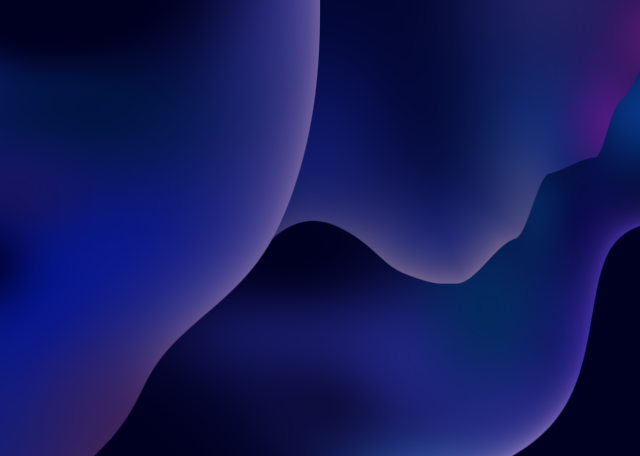
This background is drawn by a WebGL 2 fragment shader. Its source:

```glsl
#version 300 es
precision highp float;

uniform vec2 u_resolution;
out vec4 fragColor;

#define SEGMENTS 48
#define LEFT_GLOW_WIDTH 0.065
#define RIDGE_GLOW_WIDTH 0.06
#define CLIFF_GLOW_WIDTH 0.035
#define NIGHT vec3(0.0, 0.003, 0.125)
#define INDIGO vec3(0.13, 0.145, 0.51)
#define TEAL vec3(0.015, 0.16, 0.37)
#define LILAC vec3(0.47, 0.40, 0.63)
#define DUSTY vec3(0.45, 0.39, 0.56)
#define VIOLET vec3(0.30, 0.20, 0.68)

// Outline of the left fold: x for a height y
float leftEdge(float y) {
    float d = max(1.0 - y, 0.0);
    float bulge = (d - 0.775) / 0.14;
    return 0.702 - 0.49 * pow(d, 2.43) - 0.077 * exp(-bulge * bulge);
}

// Lower outline of the middle fold: y for a position x
float ridgeEdge(float x) {
    float shoulder = clamp(0.687 - x, 0.0, 0.13);
    float dip = (x - 0.86) / 0.045;
    float y = 0.378 + 0.1376 * smoothstep(0.971, 0.687, x);
    y -= 4.8 * shoulder * shoulder + 0.01 * exp(-dip * dip);
    y += 0.10 * smoothstep(1.0, 1.14, x) + 0.14 * smoothstep(1.13, 1.205, x);
    y += 0.037 * smoothstep(1.19, 1.31, x) + 0.12 * smoothstep(1.305, 1.36, x);
    return y + 0.11 * smoothstep(1.35, 1.44, x);
}

// Outline of the dark right shape: x for a height y
float cliffEdge(float y) {
    return 1.1135 + 0.17 * (1.0 - exp(-y / 0.1)) + 0.0055 / max(0.55 - y, 0.001);
}

// Point on one of the three outlines, t from 0 to 1
vec2 outline(int id, float t) {
    if (id == 0) { float y = mix(-0.1, 1.1, t); return vec2(leftEdge(y), y); }
    if (id == 1) { float x = mix(0.5, 1.5, t); return vec2(x, ridgeEdge(x)); }
    float y = mix(-0.05, 0.525, t);
    return vec2(cliffEdge(y), y);
}

float outlineDistance(vec2 p, int id) {
    float nearest = 9.0;
    vec2 a = outline(id, 0.0);
    for (int i = 1; i <= SEGMENTS; i++) {
        vec2 b = outline(id, float(i) / float(SEGMENTS));
        vec2 ab = b - a, ap = p - a;
        vec2 gap = ap - ab * clamp(dot(ap, ab) / dot(ab, ab), 0.0, 1.0);
        nearest = min(nearest, dot(gap, gap));
        a = b;
    }
    return sqrt(nearest);
}

// Soft elliptical patch of colour
void tint(inout vec3 base, vec2 p, vec2 centre, vec2 size, vec3 colour) {
    vec2 q = (p - centre) / size;
    base = mix(base, colour, exp(-dot(q, q)));
}

float coverage(float f) {
    return smoothstep(-0.8, 0.8, f / max(fwidth(f), 1e-6));
}

vec3 lowerFold(vec2 p) {
    vec3 c = NIGHT;
    tint(c, p, vec2(0.58, 0.27), vec2(0.22, 0.11), vec3(0.07, 0.08, 0.34));
    tint(c, p, vec2(0.90, 0.20), vec2(0.28, 0.20), INDIGO);
    tint(c, p, vec2(1.10, 0.12), vec2(0.22, 0.22), INDIGO);
    tint(c, p, vec2(1.24, 0.30), vec2(0.10, 0.18), vec3(0.07, 0.08, 0.42));
    tint(c, p, vec2(1.07, 0.33), vec2(0.14, 0.17), TEAL);
    tint(c, p, vec2(1.19, 0.53), vec2(0.09, 0.12), TEAL);
    tint(c, p, vec2(1.30, 0.50), vec2(0.09, 0.17), vec3(0.03, 0.03, 0.28));
    tint(c, p, vec2(1.41, 0.76), vec2(0.13, 0.14), vec3(0.03, 0.20, 0.50));
    tint(c, p, vec2(0.70, 0.10), vec2(0.14, 0.10), vec3(0.05, 0.05, 0.24));
    tint(c, p, vec2(0.95, -0.04), vec2(0.20, 0.08), vec3(0.15, 0.28, 0.58));
    tint(c, p, vec2(0.64, 0.45), vec2(0.20, 0.11), NIGHT);
    float rim = exp(-outlineDistance(p, 2) / CLIFF_GLOW_WIDTH);
    return mix(c, mix(LILAC * 1.2, VIOLET, smoothstep(0.0, 0.25, p.y)), 0.8 * rim);
}

vec3 middleFold(vec2 p) {
    vec3 c = NIGHT + vec3(0.0, 0.01, 0.04);
    tint(c, p, vec2(0.70, 0.62), vec2(0.18, 0.28), vec3(0.05, 0.09, 0.40));
    tint(c, p, vec2(0.95, 0.45), vec2(0.30, 0.15), vec3(0.06, 0.10, 0.43));
    tint(c, p, vec2(1.20, 0.70), vec2(0.18, 0.33), vec3(0.05, 0.16, 0.45));
    tint(c, p, vec2(1.22, 1.02), vec2(0.20, 0.18), vec3(0.13, 0.13, 0.39));
    tint(c, p, vec2(1.34, 0.73), vec2(0.09, 0.13), vec3(0.30, 0.10, 0.50));
    tint(c, p, vec2(1.43, 0.92), vec2(0.10, 0.13), vec3(0.30, 0.10, 0.43));
    float strength = mix(0.45, 0.95, smoothstep(0.70, 0.92, p.x));
    strength *= 1.0 - smoothstep(1.08, 1.26, p.x);
    return mix(c, DUSTY, strength * exp(-outlineDistance(p, 1) / RIDGE_GLOW_WIDTH));
}

vec3 leftFold(vec2 p) {
    vec3 c = vec3(0.07, 0.11, 0.46);
    tint(c, p, vec2(0.55, 0.85), vec2(0.18, 0.40), INDIGO);
    tint(c, p, vec2(0.25, 0.48), vec2(0.20, 0.16), vec3(0.04, 0.09, 0.54));
    tint(c, p, vec2(0.09, 0.33), vec2(0.20, 0.20), vec3(0.0, 0.08, 0.58));
    tint(c, p, vec2(0.20, 0.77), vec2(0.36, 0.18), vec3(0.0, 0.08, 0.26));
    tint(c, p, vec2(0.02, 0.58), vec2(0.16, 0.09), vec3(0.09, 0.08, 0.38));
    tint(c, p, vec2(-0.03, 0.42), vec2(0.10, 0.10), vec3(0.0, 0.01, 0.24));
    tint(c, p, vec2(0.24, 0.08), vec2(0.18, 0.20), vec3(0.17, 0.12, 0.40));
    // Dark hollow, crisp on the left and soft on the right
    float hollow = length((p - vec2(0.12, 1.08)) / vec2(0.40, 0.28));
    float softness = mix(0.03, 0.45, smoothstep(0.12, 0.45, p.x));
    c = mix(NIGHT, c, smoothstep(0.6, 1.0 + softness, hollow));
    float lift = smoothstep(0.05, 0.42, p.y);
    vec3 rim = mix(vec3(0.25, 0.14, 0.34), LILAC, lift);
    return mix(c, rim, 0.88 * exp(-outlineDistance(p, 0) / LEFT_GLOW_WIDTH));
}

void main() {
    vec2 p = gl_FragCoord.xy / u_resolution.y;
    vec3 colour = mix(lowerFold(p), NIGHT, coverage(p.x - cliffEdge(p.y)));
    colour = mix(colour, middleFold(p), coverage(p.y - ridgeEdge(p.x)));
    colour = mix(colour, leftFold(p), coverage(leftEdge(p.y) - p.x));
    fragColor = vec4(colour, 1.0);
}
```
